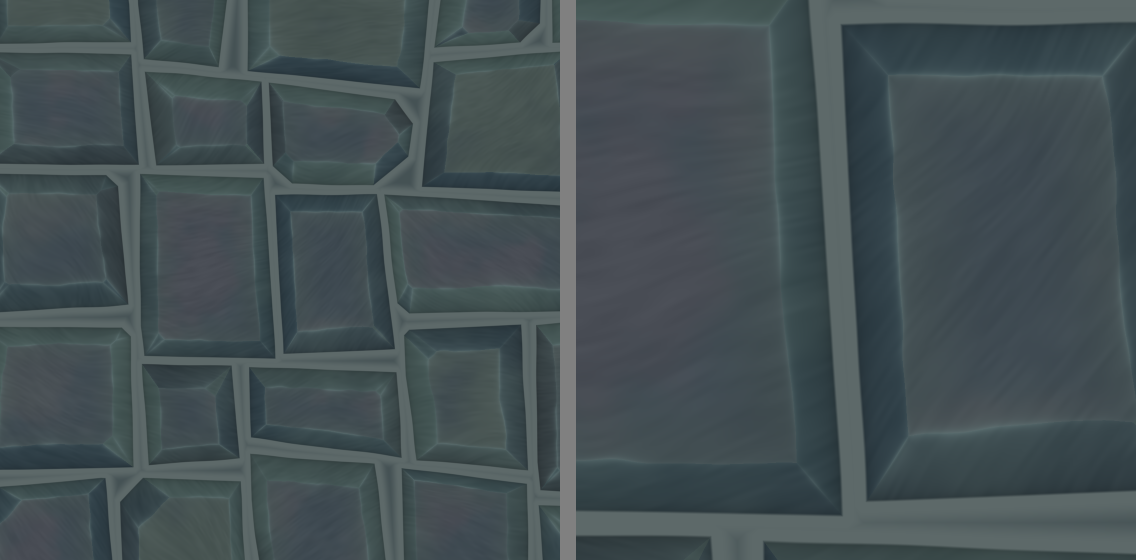
Left: the whole. Right: its middle third, enlarged.
Reproduce this texture procedurally as a Shadertoy shader.

```glsl
const float STONES_ACROSS = 3.7;
const vec3 SLATE = vec3(0.248, 0.292, 0.322);
const vec3 MOSS = vec3(0.282, 0.332, 0.322);
const vec3 PLUM = vec3(0.288, 0.294, 0.326);
const vec3 BEVEL_TEAL = vec3(0.180, 0.246, 0.280);
const vec3 BEVEL_UMBER = vec3(0.215, 0.250, 0.262);
const vec3 BEVEL_MOSS = vec3(0.258, 0.326, 0.320);
const vec3 RIDGE = vec3(0.375, 0.455, 0.460);
const vec3 GROUT_GLOW = vec3(0.365, 0.412, 0.412);
const vec3 GROUT_DEEP = vec3(0.270, 0.320, 0.330);

// edge: inside distance, level: bevel height, crease: gap to the next facet
struct Stone { float edge; float level; float crease; vec2 normal; vec2 id; };

float hash(vec2 p, float seed) {
    vec3 h = fract(vec3(p.xyx + seed * 7.31) * vec3(0.1031, 0.1030, 0.0973));
    h += dot(h, h.yzx + 33.33);
    return fract((h.x + h.y) * h.z);
}

float noise(vec2 p) {
    vec2 i = floor(p), f = fract(p);
    f = f * f * (3.0 - 2.0 * f);
    return mix(mix(hash(i, 0.0), hash(i + vec2(1, 0), 0.0), f.x),
               mix(hash(i + vec2(0, 1), 0.0), hash(i + vec2(1, 1), 0.0), f.x), f.y);
}

float fbm(vec2 p) {
    float sum = 0.0, amp = 0.5;
    for (int i = 0; i < 4; i++) {
        sum += amp * noise(p);
        p = mat2(1.6, 1.2, -1.2, 1.6) * p + 3.7;
        amp *= 0.5;
    }
    return sum;
}

// Inside distance to a tilted, slightly bent joint through a jittered lattice point
float sideDistance(vec2 q, vec2 lattice, vec2 n, vec2 id, float seed) {
    vec2 jitter = vec2(hash(lattice, 1.0), hash(lattice, 2.0)) - 0.5;
    vec2 r = q - lattice - 0.5 * jitter;
    float along = dot(r, abs(n.yx));
    float tilt = 0.22 * (hash(lattice, 3.0) - 0.5);
    float ownTilt = 0.05 * (hash(id, seed + 4.0) - 0.5);
    float bend = 0.07 * pow(hash(id, seed + 8.0), 2.0);
    float inset = 0.024 + 0.014 * hash(id, seed + 12.0);
    return dot(r, n) + along * (tilt * (n.x + n.y) + ownTilt) - inset - bend * abs(along);
}

void addFacet(inout Stone s, float d, float width, vec2 n) {
    float t = d / width;
    s.edge = min(s.edge, d);
    if (t < s.level) {
        s.crease = s.level - t;
        s.level = t;
        s.normal = n;
    } else {
        s.crease = min(s.crease, t - s.level);
    }
}

float bevelWidth(vec2 id, float seed, float wobble) {
    return mix(0.075, 0.175, hash(id, seed + 20.0)) * wobble;
}

// Joints alternate between running across and running up on a checkerboard
Stone makeStone(vec2 q, vec2 id, float wobble) {
    Stone s = Stone(9.0, 1.0, 9.0, vec2(0), id);
    float odd = mod(id.x + id.y, 2.0);
    float d[4], w[4];
    d[0] = sideDistance(q, id + vec2(0, 1.0 - odd), vec2(1, 0), id, 0.0);
    d[1] = sideDistance(q, id + vec2(1, odd), vec2(-1, 0), id, 1.0);
    d[2] = sideDistance(q, id + vec2(odd, 0), vec2(0, 1), id, 2.0);
    d[3] = sideDistance(q, id + vec2(1.0 - odd, 1), vec2(0, -1), id, 3.0);
    for (int k = 0; k < 4; k++) {
        float facing = 1.0 - 2.0 * float(k & 1);
        w[k] = bevelWidth(id, float(k), wobble);
        addFacet(s, d[k], w[k], k < 2 ? vec2(facing, 0) : vec2(0, facing));
    }
    // Corner facets, a few of them cut right through the outline
    for (int k = 0; k < 4; k++) {
        int a = k & 1, b = 2 + (k >> 1);
        float cut = 0.14 * smoothstep(0.88, 1.0, hash(id, float(k) + 30.0));
        float width = (w[a] + w[b]) * mix(0.45, 0.88, hash(id, float(k) + 36.0));
        vec2 n = vec2(1 - 2 * a, 1 - 2 * (b - 2)) * 0.7071;
        addFacet(s, (d[a] + d[b]) * 0.7071 - cut, width, n);
    }
    return s;
}

vec3 stoneColor(Stone s, vec2 q, float strokes) {
    float patches = fbm(q * 2.2 + s.id * 5.3);
    float kind = hash(s.id, 41.0);
    vec3 face = mix(SLATE, MOSS, smoothstep(0.45, 0.85, kind + 0.6 * (patches - 0.5)));
    face = mix(face, PLUM, 0.75 * smoothstep(0.42, 0.62, patches) * smoothstep(0.8, 0.35, kind));
    face = mix(face, MOSS, 0.4 * smoothstep(0.32, 0.1, s.edge));

    float tone = hash(s.id + s.normal * 3.0, 45.0);
    vec3 dark = mix(BEVEL_TEAL, BEVEL_UMBER, hash(s.id + s.normal * 2.0, 47.0));
    vec3 bevel = mix(dark, BEVEL_MOSS, smoothstep(0.1, 0.9, tone + 0.6 * (patches - 0.47)));
    bevel *= mix(0.94, 1.05, clamp(s.level, 0.0, 1.0));

    vec3 color = mix(bevel, face, step(1.0, s.level));
    float worn = smoothstep(0.25, 0.75, noise(q * 8.0 + 9.0));
    float ridge = 0.55 * exp(-s.crease * 17.0) + 0.14 * exp(-s.crease * 3.5);
    color = mix(color, RIDGE, ridge * mix(0.3, 1.0, worn) * smoothstep(-0.1, 0.7, s.level));
    return color + 0.036 * (strokes - 0.5) + 0.035 * (patches - 0.47);
}

vec3 render(vec2 uv) {
    vec2 q = uv * STONES_ACROSS + vec2(0.3, 0.55);
    float wobble = 0.86 + 0.2 * noise(q * 3.0) + 0.08 * noise(q * 13.0);
    vec2 warped = q + 0.01 * (vec2(noise(q * 4.0), noise(q * 4.0 + 17.0)) - 0.5);
    Stone nearest = Stone(-9.0, 0.0, 9.0, vec2(0), vec2(0));
    for (int y = -1; y <= 1; y++)
        for (int x = -1; x <= 1; x++) {
            Stone s = makeStone(warped, floor(q) + vec2(x, y), wobble);
            if (s.edge > nearest.edge) nearest = s;
        }
    // Brush strokes, turned a different way on each stone
    float turn = mix(-1.2, 1.2, hash(nearest.id, 50.0));
    vec2 brush = mat2(cos(turn), sin(turn), -sin(turn), cos(turn)) * q + 0.2 * noise(q * 2.5);
    float strokes = 0.5 * noise(brush * vec2(5, 26)) + 0.5 * noise(brush * vec2(14, 75));
    vec3 grout = mix(GROUT_GLOW, GROUT_DEEP, smoothstep(0.02, 0.09, -nearest.edge));
    vec3 stone = stoneColor(nearest, q, strokes);
    stone *= 1.0 - 0.14 * exp(-max(nearest.edge, 0.0) * 80.0);
    return mix(grout, stone, smoothstep(-0.004, 0.004, nearest.edge));
}

void mainImage(out vec4 fragColor, in vec2 fragCoord) {
    vec3 color = vec3(0);
    for (int k = 0; k < 4; k++) {
        vec2 offset = vec2(k & 1, k >> 1) * 0.5 - 0.25;
        color += 0.25 * render((fragCoord + offset) / iResolution.y);
    }
    fragColor = vec4(color, 1);
}
```
